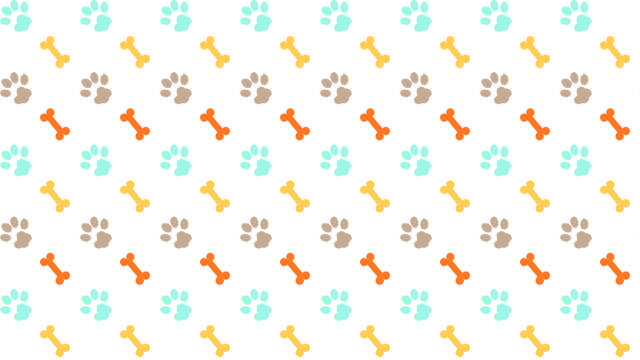
This pattern is drawn by a WebGL 2 fragment shader. Its source:

```glsl
#version 300 es
precision highp float;

#define COLUMNS 8.0
#define ROW_HEIGHT 0.903
#define PAW_CENTRE vec2(0.201, 0.208)
#define BONE_CENTRE vec2(0.6875, 0.651)
#define BONE_AXIS vec2(0.64, -0.768)
#define ROUGHNESS 0.008
#define GRAIN 45.0
#define MINT vec3(0.62, 0.97, 0.90)
#define TAUPE vec3(0.77, 0.67, 0.57)
#define YELLOW vec3(1.0, 0.80, 0.33)
#define ORANGE vec3(0.99, 0.47, 0.14)

uniform vec2 u_resolution;
out vec4 fragColor;

// Toes: centre, tilt, slenderness
const vec4 TOES[4] = vec4[4](
    vec4(-0.132, -0.056, -0.17, 0.68),
    vec4(-0.118,  0.070, -0.65, 0.74),
    vec4(-0.021,  0.139,  1.83, 0.70),
    vec4( 0.104,  0.115,  1.50, 0.70));

// Pad lobes: centre, radius
const vec3 LOBES[4] = vec3[4](
    vec3(0.069, -0.037, 0.064),
    vec3(0.139, -0.056, 0.055),
    vec3(0.028, -0.139, 0.052),
    vec3(0.097, -0.118, 0.063));

float hash(vec2 p) {
    return fract(sin(dot(p, vec2(127.1, 311.7))) * 43758.5453);
}

float noise(vec2 p) {
    vec2 i = floor(p), f = fract(p);
    f = f * f * (3.0 - 2.0 * f);
    return mix(mix(hash(i), hash(i + vec2(1.0, 0.0)), f.x),
               mix(hash(i + vec2(0.0, 1.0)), hash(i + 1.0), f.x), f.y);
}

float smoothMin(float a, float b, float k) {
    float h = max(k - abs(a - b), 0.0) / k;
    return min(a, b) - h * h * k * 0.25;
}

float ellipse(vec2 p, vec2 radii) {
    return (length(p / radii) - 1.0) * min(radii.x, radii.y);
}

float paw(vec2 p) {
    float toes = 1.0, pad = 1.0;
    for (int i = 0; i < 4; i++) {
        vec4 toe = TOES[i];
        float c = cos(toe.z), s = sin(toe.z);
        vec2 q = mat2(c, -s, s, c) * (p - toe.xy);
        toes = min(toes, ellipse(q, 0.070 * vec2(1.0, toe.w)));
        pad = smoothMin(pad, length(p - LOBES[i].xy) - LOBES[i].z, 0.02);
    }
    // Slightly ragged outline
    return min(toes, pad) + ROUGHNESS * (noise(p * GRAIN) - 0.5);
}

float bone(vec2 p) {
    // Mirror into one quarter along the bone axis
    vec2 q = abs(vec2(dot(p, BONE_AXIS), dot(p, vec2(-BONE_AXIS.y, BONE_AXIS.x))));
    float knob = length(q - vec2(0.151, 0.050)) - 0.052;
    float shaft = max(q.x - 0.151, q.y - 0.040);
    return smoothMin(knob, shaft, 0.015);
}

// Local position (y up) in the repeat around a centre; z is the row number
vec3 repeatAt(vec2 p, vec2 centre) {
    vec2 period = vec2(1.0, ROW_HEIGHT);
    vec2 cell = floor((p - centre) / period + 0.5);
    vec2 local = p - centre - cell * period;
    return vec3(local.x, -local.y, cell.y);
}

void main() {
    // One unit is one column; y runs down from the top edge
    float unit = COLUMNS / u_resolution.x;
    vec2 p = vec2(gl_FragCoord.x, u_resolution.y - gl_FragCoord.y) * unit;
    float soft = 0.8 * unit;

    vec3 pawCell = repeatAt(p, PAW_CENTRE);
    vec3 boneCell = repeatAt(p, BONE_CENTRE);

    // Colours alternate from row to row
    vec3 pawColour = mix(MINT, TAUPE, mod(pawCell.z, 2.0));
    vec3 boneColour = mix(YELLOW, ORANGE, mod(boneCell.z, 2.0));

    vec3 colour = vec3(1.0);
    colour = mix(colour, pawColour, 1.0 - smoothstep(-soft, soft, paw(pawCell.xy)));
    colour = mix(colour, boneColour, 1.0 - smoothstep(-soft, soft, bone(boneCell.xy)));
    fragColor = vec4(colour, 1.0);
}
```
